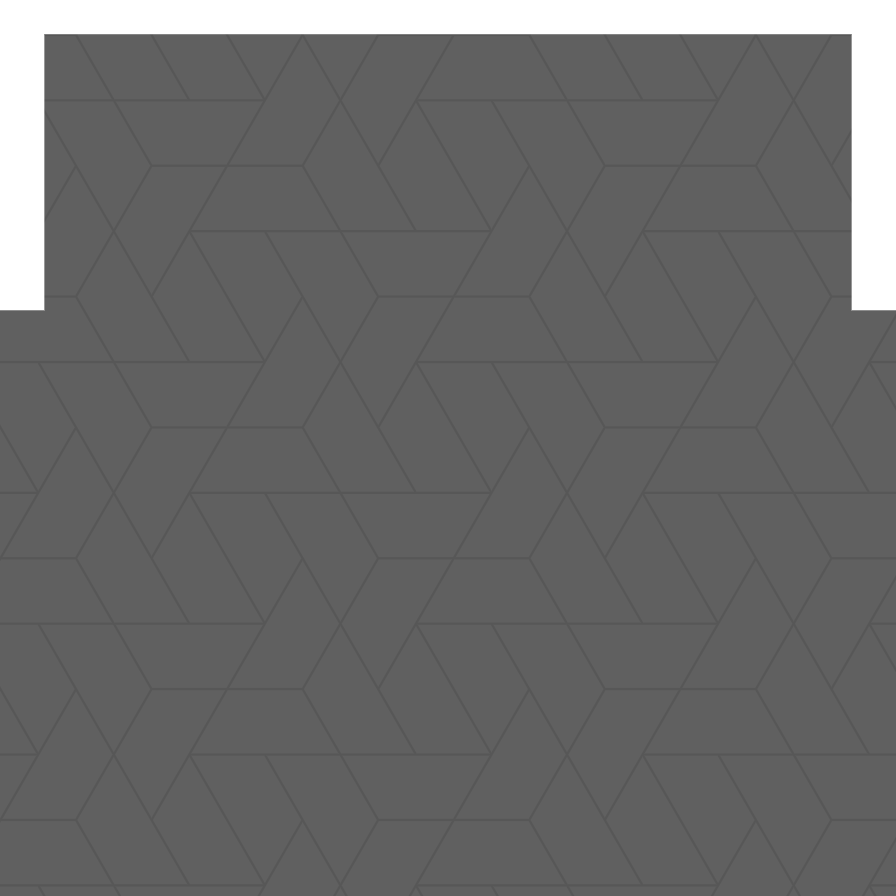
A WebGL 1 fragment shader for this pattern:

```glsl
precision highp float;
// Interlocking trapezoids drawn as faint dark lines on a grey panel whose top
// corners step inwards against white. Seven strokes on a triangular grid repeat
// over a hexagonal lattice; each point is folded to one cell and its neighbours.

uniform vec2 u_resolution;

const vec3 PANEL_COLOR = vec3(0.376);
const vec3 LINE_COLOR = vec3(0.343);
const vec3 MARGIN_COLOR = vec3(1.0);

const float GRID_UNIT = 0.08431;                // side of a grid triangle
const vec2 GRID_ORIGIN = vec2(0.2113, 0.7420);  // a corner of the motif
const float LINE_WIDTH = 0.0026;

const float PANEL_TOP = 0.9618;
const float SHOULDER_HEIGHT = 0.6537;
const float NECK_HALF_WIDTH = 0.4505;

const float ROW_HEIGHT = 0.8660254;             // in grid units
const vec2 LATTICE_STEP = vec2(3.0, 2.0);       // columns, rows
const float LATTICE_ROWS = 4.0;

// Stroke directions in (column, row), each one grid unit long
const vec2 ACROSS = vec2(1.0, 0.0);
const vec2 FALLING = vec2(0.5, 1.0);
const vec2 RISING = vec2(-0.5, 1.0);

// Distance from p to a stroke, all given in (column, row)
float strokeDistance(vec2 p, vec2 start, vec2 direction, float len) {
  vec2 metric = vec2(1.0, ROW_HEIGHT);
  vec2 offset = (p - start) * metric;
  vec2 axis = direction * metric;
  return length(offset - axis * clamp(dot(offset, axis), 0.0, len));
}

// One long and one short stroke per direction, plus a short divider
float motifDistance(vec2 p) {
  float d = strokeDistance(p, vec2(0.0, 0.0), ACROSS, 4.0);
  d = min(d, strokeDistance(p, vec2(2.5, 1.0), ACROSS, 2.0));
  d = min(d, strokeDistance(p, vec2(1.0, 0.0), FALLING, 4.0));
  d = min(d, strokeDistance(p, vec2(1.5, -1.0), FALLING, 2.0));
  d = min(d, strokeDistance(p, vec2(0.0, 0.0), FALLING, 2.0));
  d = min(d, strokeDistance(p, vec2(1.5, 1.0), RISING, 4.0));
  return min(d, strokeDistance(p, vec2(2.5, 1.0), RISING, 2.0));
}

// Distance to the nearest line of the repeating pattern, in canvas units
float patternDistance(vec2 uv) {
  vec2 p = (uv - GRID_ORIGIN) / GRID_UNIT;
  p.y /= -ROW_HEIGHT;                           // rows count downwards

  // Fold into one cell of the staggered lattice
  p -= LATTICE_STEP * floor(p.x / LATTICE_STEP.x);
  p.y = mod(p.y, LATTICE_ROWS);

  float nearest = 100.0;
  for (int i = -1; i <= 1; i++) {
    for (int j = -1; j <= 1; j++) {
      vec2 shift = LATTICE_STEP * float(i) + vec2(0.0, LATTICE_ROWS * float(j));
      nearest = min(nearest, motifDistance(p - shift));
    }
  }
  return nearest * GRID_UNIT;
}

// Signed distance to the panel edge, positive inside
float panelInside(vec2 uv) {
  float neck = NECK_HALF_WIDTH - abs(uv.x - 0.5);
  return min(PANEL_TOP - uv.y, max(SHOULDER_HEIGHT - uv.y, neck));
}

// Share of a pixel covered at a signed distance inside an edge
float coverage(float inside, float pixel) {
  return clamp(inside / pixel + 0.5, 0.0, 1.0);
}

void main() {
  vec2 uv = gl_FragCoord.xy / u_resolution;
  float pixel = 1.0 / min(u_resolution.x, u_resolution.y);

  float line = coverage(0.5 * LINE_WIDTH - patternDistance(uv), pixel);
  vec3 color = mix(PANEL_COLOR, LINE_COLOR, line);
  color = mix(MARGIN_COLOR, color, coverage(panelInside(uv), pixel));
  gl_FragColor = vec4(color, 1.0);
}
```
